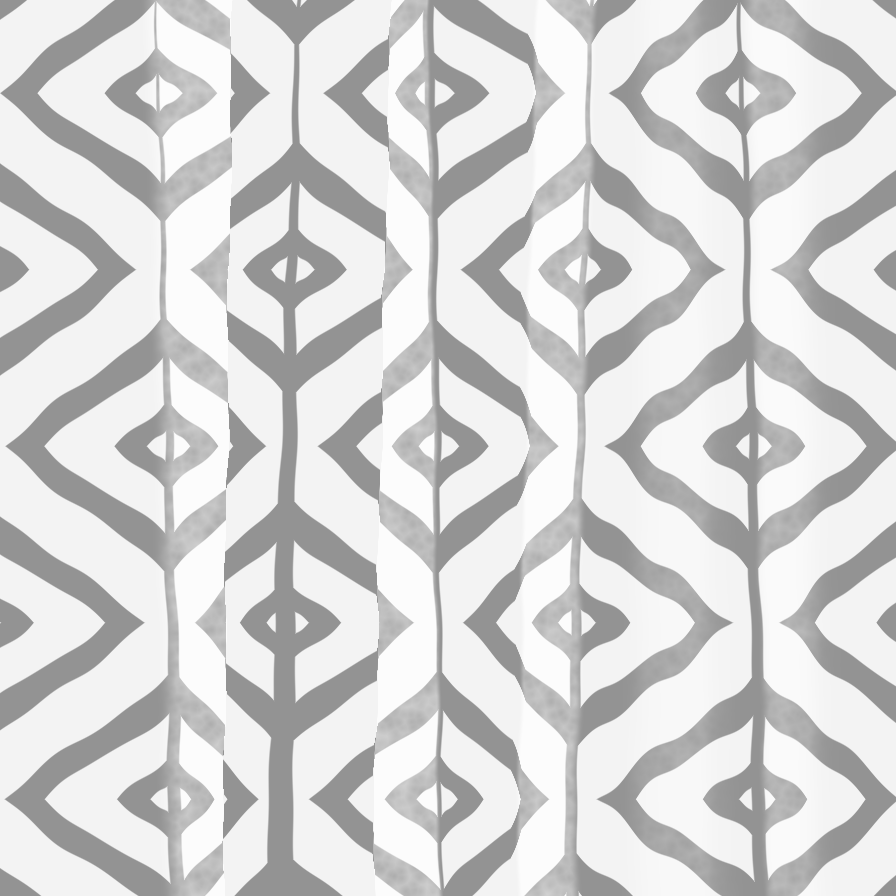
A Shadertoy shader for this pattern:

```glsl
// Grey diamond trellis on a pleated white curtain, with glossy folds and seams.

const float PI = 3.14159265;
const float ROW_HEIGHT = 0.394;
const float FIRST_ROW = 0.104;
const vec3 CLOTH = vec3(0.953);
const vec3 GLOSSY_CLOTH = vec3(0.988);
const vec3 INK = vec3(0.578);
const vec3 GLOSSY_INK = vec3(0.745);

// Cloth knots: x at the top, x at the bottom, column coordinate.
// Close neighbours hide cloth inside a fold; whole coordinates are seams.
const int KNOTS = 13;
const vec3 knots[KNOTS] = vec3[KNOTS](
    vec3(-0.029, -0.026, 0.0), vec3(0.174, 0.197, 1.0),
    vec3(0.259, 0.249, 1.35), vec3(0.260, 0.250, 1.63),
    vec3(0.334, 0.313, 2.0), vec3(0.436, 0.416, 2.48),
    vec3(0.438, 0.418, 2.66), vec3(0.479, 0.492, 3.0),
    vec3(0.592, 0.570, 3.47), vec3(0.604, 0.582, 3.68),
    vec3(0.661, 0.637, 4.0), vec3(0.825, 0.849, 5.0),
    vec3(1.035, 1.030, 6.0));

// Half width of each seam at the top and at the bottom.
const vec2 seamWidths[7] = vec2[7](
    vec2(0.0), vec2(0.001, 0.008), vec2(0.002, 0.015), vec2(0.006, 0.002),
    vec2(0.002, 0.007), vec2(0.002, 0.008), vec2(0.0));

vec2 hash2(vec2 p) {
    return fract(sin(vec2(dot(p, vec2(127.1, 311.7)), dot(p, vec2(269.5, 183.3)))) * 43758.5);
}

// Cellular noise: distance to the nearest scattered point.
float cellNoise(vec2 p) {
    vec2 cell = floor(p);
    float nearest = 1.0;
    for (int j = -1; j <= 1; j++)
        for (int i = -1; i <= 1; i++) {
            vec2 neighbour = cell + vec2(i, j);
            nearest = min(nearest, length(neighbour + hash2(neighbour) - p));
        }
    return nearest;
}

float inside(float d, float blur) {
    return 1.0 - smoothstep(-blur, blur, d);
}

float span(float x, float start, float end, float softStart, float softEnd) {
    return smoothstep(start - softStart, start + softStart, x)
         * (1.0 - smoothstep(end - softEnd, end + softEnd, x));
}

float knotX(vec3 knot, float drop) {
    return mix(knot.x, knot.y, drop * (1.4 - 0.4 * drop));
}

// Column coordinate of the cloth visible at x.
float clothCoord(float x, float drop) {
    float u = 0.0;
    for (int i = 0; i < KNOTS - 1; i++) {
        float left = knotX(knots[i], drop);
        float right = knotX(knots[i + 1], drop);
        if (x >= left) u = mix(knots[i].z, knots[i + 1].z, (x - left) / (right - left));
    }
    float ripple = 0.012 + 0.016 * span(u, 4.0, 5.5, 0.2, 0.2);
    return u + ripple * sin(6.0 * PI * u);
}

float seamMask(float x, float drop, float blur) {
    float mask = 0.0;
    for (int i = 1; i < KNOTS - 1; i++) {
        if (fract(knots[i].z) > 0.0) continue;
        vec2 ends = seamWidths[int(knots[i].z)];
        float d = abs(x - knotX(knots[i], drop)) - mix(ends.x, ends.y, drop);
        mask = max(mask, inside(d, blur));
    }
    return mask;
}

// Filled diamond with slightly flared sides; p holds distances from its centre.
float diamond(vec2 p, vec2 reach, float flare, float blur) {
    float s = p.x / reach.x;
    float height = reach.y * (1.0 - s) - flare * sin(2.0 * PI * min(s, 1.0));
    return inside(p.y - height, blur);
}

float diamondRing(vec2 p, vec2 outer, vec2 inner, float flare, float blur) {
    return diamond(p, outer, flare, blur) * (1.0 - diamond(p, inner, flare, blur));
}

// Nested diamonds on the two nearest columns, every other column half a row down.
float trellis(float u, float drop, float blur) {
    float mask = 0.0;
    for (int i = 0; i < 2; i++) {
        float column = floor(u) + float(i);
        float start = FIRST_ROW + 0.5 * ROW_HEIGHT * mod(column + 1.0, 2.0);
        float row = (drop - start) / ROW_HEIGHT;
        vec2 p = vec2(abs(u - column), abs(row - round(row)) * ROW_HEIGHT);
        mask = max(mask, diamondRing(p, vec2(0.85, 0.146), vec2(0.65, 0.103), 0.005, blur));
        mask = max(mask, diamondRing(p, vec2(0.28, 0.052), vec2(0.13, 0.023), 0.002, blur));
    }
    return mask;
}

// Where pleats catch the light.
float glossAt(float u) {
    float gloss = span(u, 0.97, 1.5, 0.07, 0.02);
    gloss += span(u, 2.57, 2.99, 0.02, 0.02);
    gloss += span(u, 3.6, 4.03, 0.06, 0.04);
    gloss += 0.55 * span(u, 4.38, 4.78, 0.16, 0.1);
    gloss += 0.75 * span(u, 5.06, 5.35, 0.05, 0.16);
    return gloss;
}

void mainImage(out vec4 fragColor, in vec2 fragCoord) {
    vec2 uv = fragCoord / iResolution.xy;
    float blur = 1.0 / iResolution.y;
    float drop = 1.0 - uv.y;
    float x = uv.x + 0.0015 * sin(drop * 23.0) + 0.0008 * sin(drop * 61.0);
    float u = clothCoord(x, drop);
    float gloss = glossAt(u);

    // Mottled wear, visible only on glossy ink.
    float mottle = 0.6 * cellNoise(uv * 38.0) + 0.4 * cellNoise(uv * 90.0 + 7.0);
    vec3 shinyInk = GLOSSY_INK + 0.16 * (mottle - 0.45);

    float ink = max(trellis(u, drop, blur), seamMask(x, drop, blur));
    vec3 color = mix(mix(CLOTH, GLOSSY_CLOTH, gloss), mix(INK, shinyInk, gloss), ink);
    fragColor = vec4(color, 1.0);
}
```
